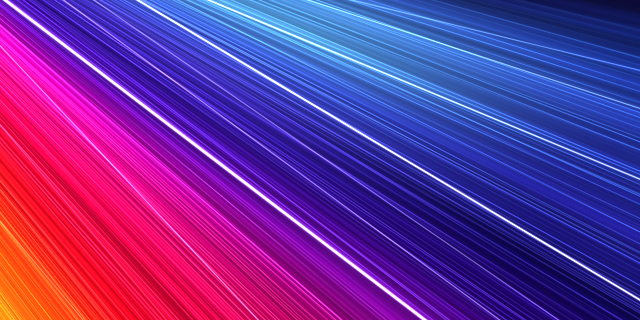
Give the GLSL for this background, as a Shadertoy shader.

```glsl
// Fan of glowing light fibers sweeping from blue through violet and red to orange.
#define FAN_SLOPE 0.33
#define FAN_SPREAD 0.643
#define FAN_BEND 0.088
#define TILT_JITTER 0.07
#define FIBER_LAYERS 5
#define FIBER_DENSITY 9.0
#define FIBER_WIDTH 0.0017
#define FIBER_GAIN 0.55
#define GRAIN_DEPTH 0.5
#define BEAM_COUNT 10
#define BEAM_GLOW 0.12

// Colours across the fan, where rays begin and where they end.
const vec3 NEAR_COLORS[15] = vec3[15](
    vec3(.03, .02, .13), vec3(.06, .06, .26), vec3(.17, .29, .63),
    vec3(.29, .53, .82), vec3(.32, .60, .85), vec3(.20, .30, .73),
    vec3(.20, .15, .62), vec3(.17, .06, .57), vec3(.30, .02, .58),
    vec3(.86, .00, .66), vec3(.92, .00, .41), vec3(.95, .00, .18),
    vec3(1.0, .13, .04), vec3(1.0, .41, .03), vec3(1.0, .57, .10));
const vec3 FAR_COLORS[15] = vec3[15](
    vec3(.04, .02, .15), vec3(.06, .10, .36), vec3(.09, .17, .53),
    vec3(.15, .23, .67), vec3(.12, .14, .55), vec3(.12, .10, .53),
    vec3(.05, .02, .30), vec3(.13, .00, .42), vec3(.46, .01, .58),
    vec3(.53, .00, .34), vec3(.74, .00, .26), vec3(.83, .00, .17),
    vec3(.95, .02, .09), vec3(1.0, .26, .05), vec3(1.0, .57, .08));

// Main beams: start and end points, then their strengths.
const vec4 BEAMS[BEAM_COUNT] = vec4[BEAM_COUNT](
    vec4(.05, .974, 1.328, 0.), vec4(.43, 1., 2., .0625),
    vec4(.651, 1., 2., .44), vec4(.963, 1., 2., .661),
    vec4(0., .857, .807, 0.), vec4(.234, .974, 1.562, 0.),
    vec4(.52, .844, 1.745, 0.), vec4(1.1, 1., 2., .78),
    vec4(0., .31, .26, 0.), vec4(0., .61, .52, 0.));
const float BEAM_STRENGTH[BEAM_COUNT] = float[BEAM_COUNT](
    1.35, 1., .8, .55, .65, .6, .5, .4, .4, .35);

float hash(float n) {
    n = fract(n * 0.1031);
    n *= n + 33.33;
    n *= n + n;
    return fract(n);
}

float noise(float x) {
    float cell = floor(x);
    return mix(hash(cell), hash(cell + 1.0), smoothstep(0.0, 1.0, x - cell));
}

// Ray number (its depth below the top on the middle column) and its gradient.
// Ray slope grows with the number, and the bend slows that growth.
vec2 fanRay(vec2 p, float tilt) {
    float x = p.x - 1.0;
    float drop = 1.0 - p.y - (FAN_SLOPE + tilt) * x;
    float b = 1.0 + FAN_SPREAD * x;
    float root = sqrt(max(b * b - 4.0 * FAN_BEND * x * drop, 0.01));
    float ray = 2.0 * drop / (b + root);
    float slope = FAN_SLOPE + tilt + (FAN_SPREAD - FAN_BEND * ray) * ray;
    return vec2(ray, length(vec2(1.0, slope)) / root);
}

vec3 fanColor(float ray, float x) {
    float stop = clamp((sqrt(max(ray + 0.25, 0.0)) - 0.22) * 10.0, 0.0, 13.999);
    int i = int(stop);
    float blend = fract(stop);
    vec3 nearColor = mix(NEAR_COLORS[i], NEAR_COLORS[i + 1], blend);
    vec3 farColor = mix(FAR_COLORS[i], FAR_COLORS[i + 1], blend);
    return mix(nearColor, farColor, smoothstep(-0.6, 0.52, x - 1.55 + 0.95 * ray));
}

vec3 fiberTint(float ray) {
    vec3 tint = mix(vec3(.30, .65, 1.), vec3(.50, .35, 1.), smoothstep(.12, .55, ray));
    tint = mix(tint, vec3(1., .32, .60), smoothstep(.7, 1.1, ray));
    return mix(tint, vec3(1., .62, .18), smoothstep(1.55, 2.0, ray));
}

// One layer of thin rays with random place, strength and fading.
float fibers(vec2 p, float layer, float pixel) {
    vec2 fan = fanRay(p, TILT_JITTER * (hash(layer + 3.7) - 0.5));
    float density = FIBER_DENSITY * pow(1.7, layer);
    float v = fan.x * density;
    float id = floor(v) + layer * 171.0 + 40.0;
    float center = 0.25 + 0.5 * hash(id + 0.31);
    float dist = abs(fract(v) - center) / (fan.y * density);
    float width = max(FIBER_WIDTH, 0.65 * pixel);
    float seed = hash(id + 17.6);
    float fade = 0.3 + 0.7 * noise(length(p - vec2(0.0, 1.0)) * 2.0 + seed * 90.0);
    return exp(-dist * dist / (width * width)) * seed * seed * fade;
}

void mainImage(out vec4 fragColor, in vec2 fragCoord) {
    vec2 p = fragCoord / iResolution.xy * vec2(2.0, 1.0);
    float pixel = 1.0 / iResolution.y;
    float ray = fanRay(p, 0.0).x;
    vec3 tint = fiberTint(ray);

    // Colour field with fine light and dark grain along the rays
    float grain = 0.6 * noise(ray * 55.0 + 200.0) + 0.4 * noise(ray * 125.0 + 500.0);
    vec3 color = fanColor(ray, p.x) * (1.0 + GRAIN_DEPTH * (grain - 0.5));

    // Scattered fibers, dimmer toward the dark upper corner
    float light = 0.0;
    for (int i = 0; i < FIBER_LAYERS; i++) light += fibers(p, float(i), pixel);
    color += tint * light * FIBER_GAIN * smoothstep(-0.24, 0.02, ray);

    // Main beams with white cores and coloured halos
    for (int i = 0; i < BEAM_COUNT; i++) {
        vec2 along = normalize(BEAMS[i].zw - BEAMS[i].xy);
        vec2 offset = p - BEAMS[i].xy;
        float dist = abs(along.x * offset.y - along.y * offset.x);
        float strength = BEAM_STRENGTH[i];
        float width = max(0.0032 * strength, 0.7 * pixel);
        float core = exp(-dist * dist / (width * width));
        float halo = BEAM_GLOW * strength * exp(-dist / 0.014);
        color += mix(tint, vec3(1.0), min(strength, 1.0)) * core * strength + tint * halo;
    }
    fragColor = vec4(clamp(color, 0.0, 1.0), 1.0);
}
```
